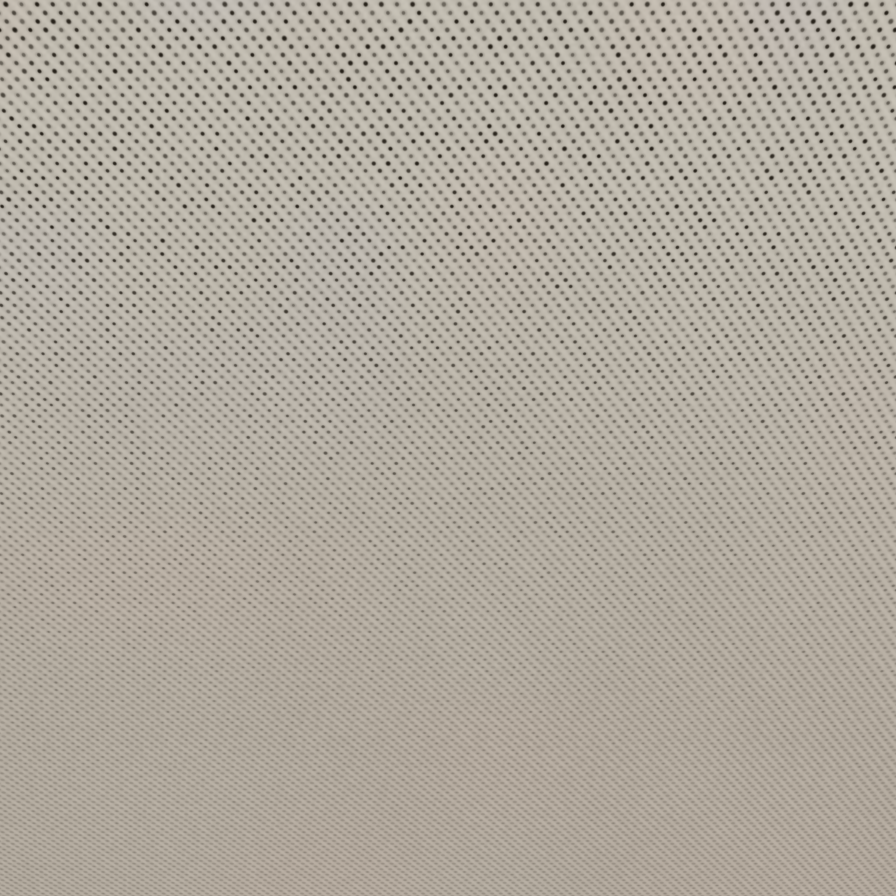
Give the GLSL for this texture, as a WebGL 1 fragment shader.

```glsl
precision highp float;

uniform vec2 u_resolution;

const float TAU = 6.2831853;

// Lattice of holes, in canvas units at the top edge
const float COLUMN_PITCH = 0.0175;
const float ROW_PITCH = 0.0097;
const float FAR_SCALE = 0.55;        // scale at the bottom edge
const float VANISHING_X = 0.12;      // column that stays upright

// Hole shape, as fractions of a cell
const vec2 HOLE_RADIUS = vec2(0.17, 0.32);
const vec2 SHADE_RADIUS = vec2(0.30, 0.45);
const float HOLE_SLANT = 0.10;
const float NEAR_DEPTH = 0.90;
const float FAR_DEPTH = 0.18;
const float SHADE_DEPTH = 0.14;

// Surface
const vec3 CLOTH_NEAR = vec3(0.750, 0.730, 0.685);
const vec3 CLOTH_FAR = vec3(0.694, 0.662, 0.616);
const vec3 HOLE_COLOR = vec3(0.15, 0.13, 0.10);
const vec3 COOL_TINT = vec3(-0.005, -0.004, 0.010);
const vec3 WARM_TINT = vec3(0.005, -0.004, -0.003);
const float MOTTLE = 0.008;
const float RIDGE_LIGHT = 0.021;
const float GRAIN = 0.024;
const float GRAIN_SCALE = 260.0;
const int SAMPLES = 4;

float hash(vec2 p) {
  vec3 h = fract(p.xyx * vec3(0.1031, 0.1030, 0.0973));
  h += dot(h, h.yzx + 33.33);
  return fract((h.x + h.y) * h.z);
}

float noise(vec2 p) {
  vec2 i = floor(p);
  vec2 f = fract(p);
  f = f * f * (3.0 - 2.0 * f);
  float low = mix(hash(i), hash(i + vec2(1.0, 0.0)), f.x);
  float high = mix(hash(i + vec2(0.0, 1.0)), hash(i + vec2(1.0)), f.x);
  return mix(low, high, f.y);
}

// Receding plane: columns narrow with scale, rows with its square
vec2 latticeCoord(vec2 p) {
  float scale = mix(FAR_SCALE, 1.0, p.y);
  float rowDepth = (1.0 / scale - 1.0) / (1.0 - FAR_SCALE);
  return vec2((p.x - VANISHING_X) / (COLUMN_PITCH * scale),
              rowDepth / ROW_PITCH);
}

// Broad mottling of the cloth, from lit near edge to dull far edge
vec3 clothColor(vec2 p) {
  vec3 color = mix(CLOTH_FAR, CLOTH_NEAR, smoothstep(0.0, 0.9, p.y));
  float cool = smoothstep(0.45, 0.85, noise(p * 6.0 + 3.7));
  float warm = smoothstep(0.45, 0.85, noise(p * 5.0 + 19.2));
  color += COOL_TINT * cool * smoothstep(0.3, 0.9, p.y);
  color += WARM_TINT * warm;
  return color + MOTTLE * (noise(p * 9.0 + 41.0) - 0.5);
}

// x: hole darkness, y: diagonal thread ridge
vec2 perforation(vec2 p) {
  vec2 uv = latticeCoord(p);
  float row = floor(uv.y);
  vec2 staggered = vec2(uv.x - 0.5 * mod(row, 2.0), uv.y);
  vec2 cell = floor(staggered);
  vec2 q = fract(staggered) - 0.5;
  q.x -= HOLE_SLANT * q.y;

  // Dark core inside a soft dimple; only some cores are black
  float size = mix(0.85, 1.08, hash(cell + 211.0));
  float core = 1.0 - smoothstep(0.35, 1.35, length(q / (HOLE_RADIUS * size)));
  float dimple = 1.0 - smoothstep(0.4, 1.1, length(q / SHADE_RADIUS));
  float depth = mix(FAR_DEPTH, NEAR_DEPTH, smoothstep(0.05, 1.0, p.y));
  float wear = hash(cell + 517.0);
  depth = min(depth * mix(0.58, 1.25, wear * wear), 1.0);

  float ridge = cos(TAU * (uv.x - 0.5 * (uv.y - 0.5)));
  return vec2(max(core * depth, dimple * SHADE_DEPTH), ridge);
}

void main() {
  float pixel = 1.0 / u_resolution.y;
  vec2 p = gl_FragCoord.xy * pixel;

  // Average subpixel samples to smooth the fine lattice
  vec2 weave = vec2(0.0);
  for (int j = 0; j < SAMPLES; j++) {
    for (int i = 0; i < SAMPLES; i++) {
      vec2 offset = (vec2(float(i), float(j)) + 0.5) / float(SAMPLES) - 0.5;
      weave += perforation(p + offset * pixel);
    }
  }
  weave /= float(SAMPLES * SAMPLES);

  vec3 color = clothColor(p);
  color += RIDGE_LIGHT * weave.y;
  color += GRAIN * (noise(p * GRAIN_SCALE) - 0.5);
  color = mix(color, HOLE_COLOR, weave.x);
  gl_FragColor = vec4(color, 1.0);
}
```
